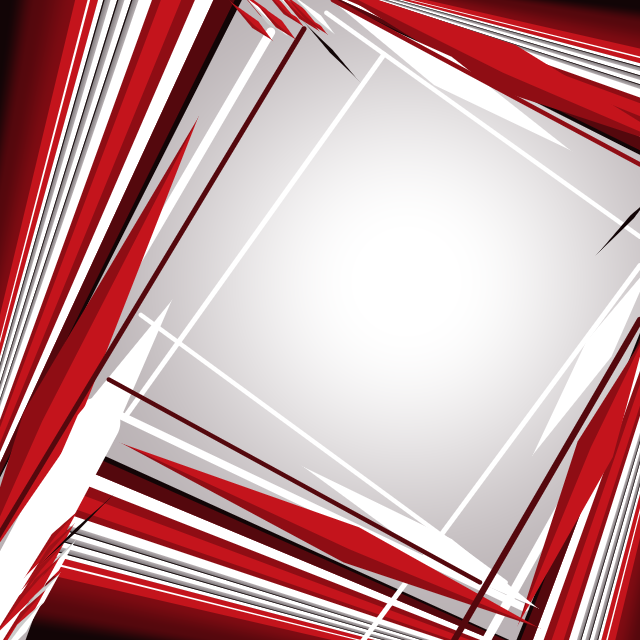
This background is drawn by a WebGL 1 fragment shader. Its source:

```glsl
precision highp float;
// Abstract frame of red, white and grey slanted stripes around a pale glow.
// Four fans of stripes turn about the centre; thin rules and tapered,
// two-tone blades are then layered over them.
uniform vec2 u_resolution;

#define WHITE vec3(1.0)
#define SILVER vec3(0.73, 0.70, 0.71)
#define STEEL vec3(0.50, 0.48, 0.49)
#define RED vec3(0.77, 0.08, 0.11)
#define CRIMSON vec3(0.56, 0.05, 0.08)
#define MAROON vec3(0.33, 0.03, 0.05)
#define BLACK vec3(0.07, 0.02, 0.025)
#define GLOW_CENTER vec2(63.5, 44.0)
#define GLOW_RADIUS 52.0
#define CHIP_COUNT 9

// Position in percent of the canvas, measured from the top left.
vec2 p;
float pixel;
vec3 color;

float hash(float n) {
  return fract(sin(n * 91.7) * 437.5);
}

float cover(float d) {
  return clamp(d / pixel + 0.5, 0.0, 1.0);
}

float side(vec2 a, vec2 b) {
  vec2 d = normalize(b - a);
  return dot(p - a, vec2(d.y, -d.x));
}

float band(float u, float lo, float hi, float soft) {
  return clamp((u - lo) / soft + 0.5, 0.0, 1.0)
       * clamp((hi - u) / soft + 0.5, 0.0, 1.0);
}

// Stripes spread between an outer line (a0, a1) and an inner line (b0, b1).
void fan(vec2 a0, vec2 a1, vec2 b0, vec2 b1, float clip) {
  float outer = side(a0, a1);
  float inner = side(b0, b1);
  float span = max(outer - inner, 0.01);
  float u = outer / span;
  float soft = pixel / span;
  vec3 c = mix(BLACK, MAROON, smoothstep(-0.08, 0.06, u));
  c = mix(c, CRIMSON, 0.75 * smoothstep(0.05, 0.26, u));
  c = mix(c, RED, band(u, 0.25, 0.36, soft));
  c = mix(c, WHITE, band(u, 0.36, 0.64, soft));
  c = mix(c, WHITE, band(u, 0.310, 0.322, soft));
  // Grey ribbons inside the white gap
  for (int i = 0; i < 3; i++) {
    float lo = 0.385 + 0.065 * float(i);
    vec3 tone = mix(STEEL, SILVER, smoothstep(lo, lo + 0.04, u));
    c = mix(c, tone, band(u, lo, lo + 0.034, soft));
    c = mix(c, BLACK, band(u, lo, lo + 0.006, soft));
  }
  c = mix(c, CRIMSON, band(u, 0.61, 0.80, soft));
  c = mix(c, RED, band(u, 0.65, 0.74, soft));
  c = mix(c, WHITE, band(u, 0.80, 0.88, soft));
  c = mix(c, MAROON, band(u, 0.88, 1.1, soft));
  c = mix(c, BLACK, band(u, 0.97, 1.1, soft));
  color = mix(color, c, cover(-inner) * clip);
}

// Straight stroke of constant half width.
void rule(vec2 a, vec2 b, float halfWidth, vec3 c) {
  vec2 d = b - a;
  float t = clamp(dot(p - a, d) / dot(d, d), 0.0, 1.0);
  color = mix(color, c, cover(halfWidth - length(p - a - d * t)));
}

// Sliver pointed at both ends, widest at the fraction peak, with two facets.
void blade(vec2 a, vec2 b, float halfWidth, float peak, vec3 lit, vec3 shade) {
  vec2 d = b - a;
  float t = dot(p - a, d) / dot(d, d);
  float s = side(a, b);
  float w = halfWidth * min(t / peak, (1.0 - t) / (1.0 - peak));
  vec3 c = mix(shade, lit, cover(s + 0.25 * w));
  color = mix(color, c, cover(w - abs(s)));
}

void main() {
  vec2 uv = gl_FragCoord.xy / u_resolution;
  p = vec2(uv.x, 1.0 - uv.y) * 100.0;
  pixel = 100.0 / min(u_resolution.x, u_resolution.y);

  // Pale central glow
  float glow = length(p - GLOW_CENTER) / GLOW_RADIUS;
  color = mix(WHITE, SILVER, smoothstep(0.12, 1.05, glow));

  // Stripe fans: bottom, right, top, then left
  float corner = cover(side(vec2(13.7, 73.0), vec2(4.0, 100.0)));
  fan(vec2(5.0, 96.3), vec2(25.4, 99.6), vec2(14.3, 70.3), vec2(73.0, 97.0), corner);
  fan(vec2(101.0, 100.0), vec2(104.2, 83.3), vec2(80.7, 100.0), vec2(100.0, 52.0), 1.0);
  fan(vec2(100.0, 2.6), vec2(82.0, 0.0), vec2(100.0, 24.2), vec2(52.0, 0.0), 1.0);
  rule(vec2(15.0, 66.0), vec2(-2.0, 98.0), 3.8, WHITE);
  fan(vec2(3.9, 0.0), vec2(0.0, 24.7), vec2(37.8, 0.0), vec2(15.0, 45.0), 1.0);

  // Long white rules crossing the panel
  rule(vec2(42.3, 5.0), vec2(21.0, 41.5), 0.7, WHITE);
  rule(vec2(60.0, 8.5), vec2(19.5, 65.2), 0.4, WHITE);
  rule(vec2(22.0, 49.2), vec2(79.0, 91.0), 0.35, WHITE);
  rule(vec2(100.0, 41.5), vec2(56.5, 100.4), 0.4, WHITE);
  rule(vec2(51.0, 2.0), vec2(100.0, 37.0), 0.35, WHITE);
  rule(vec2(19.0, 65.0), vec2(82.0, 95.0), 0.6, WHITE);
  rule(vec2(90.0, 75.0), vec2(76.0, 100.0), 0.7, WHITE);

  // Red blades, one per side
  blade(vec2(30.9, 18.5), vec2(-5.0, 92.0), 4.3, 0.65, RED, CRIMSON);
  blade(vec2(19.3, 69.4), vec2(84.0, 98.0), 3.0, 0.55, RED, CRIMSON);
  blade(vec2(101.0, 52.0), vec2(81.0, 97.5), 3.0, 0.4, RED, CRIMSON);
  blade(vec2(50.0, -3.0), vec2(108.0, 24.0), 3.8, 0.5, RED, CRIMSON);

  // White blades and the dark rules beside them
  blade(vec2(26.8, 47.0), vec2(3.0, 86.0), 3.2, 0.5, WHITE, WHITE);
  blade(vec2(47.5, 73.0), vec2(84.0, 95.0), 2.3, 0.6, WHITE, WHITE);
  blade(vec2(102.0, 41.0), vec2(83.3, 71.0), 2.3, 0.45, WHITE, WHITE);
  blade(vec2(53.0, 1.0), vec2(89.0, 23.4), 2.6, 0.45, WHITE, WHITE);
  rule(vec2(47.5, 4.5), vec2(-4.0, 90.0), 0.4, MAROON);
  rule(vec2(17.0, 59.3), vec2(75.0, 91.0), 0.35, MAROON);
  rule(vec2(100.0, 50.0), vec2(71.0, 100.0), 0.5, MAROON);
  rule(vec2(52.0, 0.0), vec2(100.0, 25.7), 0.35, CRIMSON);

  // Chips scattered in the lower left corner and along the top edge
  for (int i = 0; i < CHIP_COUNT; i++) {
    float k = float(i);
    float f = k / float(CHIP_COUNT);
    vec3 tint = mod(k, 3.0) < 1.5 ? RED : WHITE;
    vec2 low = vec2(9.0 - 8.0 * f, 84.0 + 14.0 * f) + 2.0 * hash(k);
    blade(low + vec2(3.0, -4.0), low - vec2(5.0, -6.0), 0.9, 0.4, tint, tint * 0.8);
    vec2 high = vec2(39.0 + 11.0 * f, 1.0 + 2.5 * hash(k + 5.0));
    blade(high - vec2(3.0, 3.0), high + vec2(3.5, 3.0), 0.7, 0.6, tint, tint * 0.8);
  }
  blade(vec2(48.0, 4.0), vec2(55.5, 12.0), 0.3, 0.5, BLACK, BLACK);
  blade(vec2(17.0, 78.0), vec2(7.0, 87.5), 0.25, 0.5, BLACK, BLACK);
  blade(vec2(101.0, 31.5), vec2(93.5, 39.5), 0.35, 0.3, BLACK, BLACK);

  gl_FragColor = vec4(color, 1.0);
}
```
